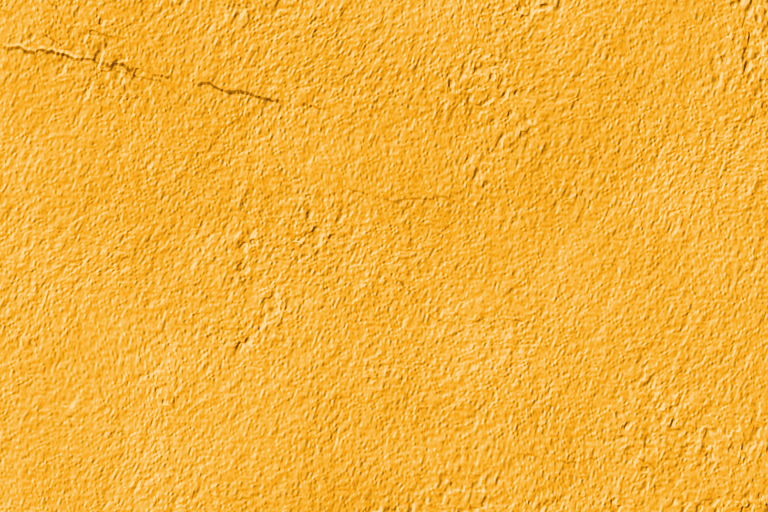
This texture is drawn by a WebGL 2 fragment shader. Its source:

```glsl
#version 300 es
precision highp float;
// Sunlit ochre plaster: a fine, slightly slanted height field is lit by
// comparing its height with a point nearer the light. Pitted patches, faint
// cracks and one chipped scar are added before the tone enters a colour ramp.

uniform vec2 u_resolution;
out vec4 fragColor;

// Lengths are in canvas heights.
const vec2  LIGHT_DIR    = vec2(-0.8, 0.6);
const float LIGHT_STEP   = 0.003;
const float GRAIN_TILT   = 0.36;
const vec2  FINE_GRAIN   = vec2(215.0, 165.0);
const vec2  MID_GRAIN    = vec2(118.0, 84.0);
const vec2  COARSE_GRAIN = vec2(50.0, 34.0);
const vec2  PIT_GRAIN    = vec2(84.0, 72.0);
const float PIT_DEPTH    = 1.6;
const float CONTRAST     = 3.85;
const float BRIGHTNESS   = 0.07;
const float SPECKLE      = 0.8;
const int   CRACKS       = 9;
const float CRACK_WIDTH  = 0.0034;
const float CRACK_DEPTH  = 1.2;
const vec2  SCAR_CENTRE  = vec2(0.32, 0.85);
const float SCAR_ANGLE   = -0.19;
const float SCAR_REACH   = 0.36;

// Ramp of tones, measured in deviations from the mean brightness.
const float STOPS[7] = float[7](-5.2, -1.8, -0.77, 0.04, 0.67, 1.28, 2.3);
const vec3 RAMP[7] = vec3[7](
  vec3(0.46, 0.26, 0.03), vec3(0.85, 0.55, 0.06), vec3(0.96, 0.645, 0.07),
  vec3(0.97, 0.70, 0.20), vec3(0.98, 0.74, 0.31), vec3(0.98, 0.78, 0.42),
  vec3(0.99, 0.85, 0.61));

float hash(vec2 p) {
  vec3 q = fract(p.xyx * 0.1031);
  q += dot(q, q.yzx + 33.33);
  return fract((q.x + q.y) * q.z);
}

float noise(vec2 p) {
  vec2 i = floor(p), f = fract(p);
  f = f * f * (3.0 - 2.0 * f);
  return mix(mix(hash(i), hash(i + vec2(1, 0)), f.x),
             mix(hash(i + vec2(0, 1)), hash(i + vec2(1, 1)), f.x), f.y);
}

vec2 turn(vec2 p, float angle) {
  float c = cos(angle), s = sin(angle);
  return vec2(c * p.x + s * p.y, c * p.y - s * p.x);
}

// Where the plaster is broken up into pits.
float pitMask(vec2 p) {
  float patches = 0.6 * noise(p * vec2(4.0, 5.0) + 41.0) + 0.4 * noise(p * 15.0 + 7.0);
  vec2 corner = p - vec2(0.12, 0.93);
  patches += 0.3 * exp(-60.0 * dot(corner, corner)) + 0.1 * (p.x - 0.65);
  return smoothstep(0.6, 0.85, patches);
}

// Height of the plaster; x runs across the brushed grain, y along it.
float relief(vec2 p, float pits) {
  vec2 bend = vec2(noise(p * 5.0), noise(p * 5.0 + 19.0)) - 0.5;
  vec2 ripple = vec2(noise(p * 50.0 + 3.0), noise(p * 50.0 + 57.0)) - 0.5;
  vec2 q = turn(p + 0.03 * bend + 0.005 * ripple, -GRAIN_TILT);
  float h = noise(q * FINE_GRAIN);
  h += 0.75 * noise(q * MID_GRAIN + 13.0);
  h += 0.75 * noise(q * COARSE_GRAIN + 29.0);
  h += 1.3 * noise(p * 12.0 + 71.0);
  h -= PIT_DEPTH * pits * smoothstep(0.45, 0.85, noise(q * PIT_GRAIN + 83.0));
  return h;
}

float stroke(float d, float width) {
  return 1.0 - smoothstep(0.25 * width, width, abs(d));
}

// Wandering line frame: x along the line, y the distance across it.
vec2 lineFrame(vec2 p, vec2 centre, float angle, float wander, float seed) {
  vec2 r = turn(p - centre, angle);
  r.y += wander * (noise(vec2(r.x * 7.0, seed)) - 0.5);
  r.y += 0.009 * (noise(vec2(r.x * 45.0, seed + 5.0)) - 0.5);
  r.y += 0.004 * (noise(vec2(r.x * 120.0, seed + 9.0)) - 0.5);
  return r;
}

float hairlines(vec2 p) {
  float sum = 0.0;
  for (int i = 0; i < CRACKS; i++) {
    float k = float(i) * 7.0 + 2.0;
    vec2 centre = vec2(1.5 * (float(i) + hash(vec2(k, 1))) / float(CRACKS), hash(vec2(k, 2)));
    float angle = 1.5 * hash(vec2(k, 3)) - 0.6;
    float reach = mix(0.14, 0.34, hash(vec2(k, 4)));
    vec2 r = lineFrame(p, centre, angle, 0.1, k);
    float ends = 1.0 - smoothstep(0.5 * reach, reach, abs(r.x));
    float broken = smoothstep(0.15, 0.6, noise(p * 30.0 + k));
    sum = max(sum, ends * broken * stroke(r.y, CRACK_WIDTH));
  }
  return sum;
}

// Chipped edge: a dark undercut with a bright lip toward its left end.
float scar(vec2 p) {
  vec2 r = lineFrame(p, SCAR_CENTRE, SCAR_ANGLE, 0.02, 91.0);
  float ends = 1.0 - smoothstep(0.75 * SCAR_REACH, SCAR_REACH, abs(r.x));
  float chips = smoothstep(0.25, 0.7, noise(vec2(r.x * 24.0, 4.0)));
  float lip = 1.0 - smoothstep(-0.2, -0.1, r.x);
  float width = mix(0.003, 0.007, noise(vec2(r.x * 60.0, 8.0)));
  return ends * (1.9 * lip * stroke(r.y - 0.006, 0.005) - 3.0 * chips * stroke(r.y, width));
}

vec3 ramp(float tone) {
  vec3 colour = RAMP[0];
  for (int i = 1; i < 7; i++)
    colour = mix(colour, RAMP[i], clamp((tone - STOPS[i - 1]) / (STOPS[i] - STOPS[i - 1]), 0.0, 1.0));
  return colour;
}

void main() {
  vec2 p = gl_FragCoord.xy / u_resolution.y;
  float pits = pitMask(p);
  float slope = relief(p, pits) - relief(p + LIGHT_DIR * LIGHT_STEP, pits);
  float roughness = mix(0.85, 1.15, noise(p * 6.0 + 37.0));
  float drift = 0.6 * (noise(p * 3.0 + 11.0) - 0.5) + 0.5 * (noise(p * 10.0 + 5.0) - 0.5);
  float speckle = SPECKLE * (noise(p * 250.0) - 0.5);
  float tone = BRIGHTNESS + CONTRAST * roughness * slope + drift + speckle;
  tone += scar(p) - CRACK_DEPTH * hairlines(p);
  fragColor = vec4(ramp(tone), 1.0);
}
```
